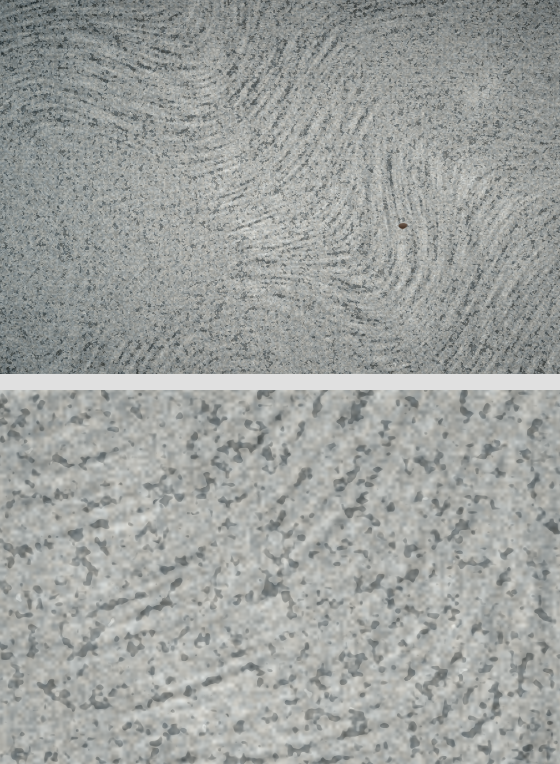
Top: the whole. Bottom: its middle third, enlarged.
Reproduce this texture procedurally as a Shadertoy shader.

```glsl
#define BASE_TONE 0.687
#define VIGNETTE 0.40
#define GRAIN_SCALE 300.0
#define GRAIN_DEPTH 0.15
#define STREAK_SCALE 150.0
#define STREAK_STEP 0.0065
#define STREAK_DEPTH 0.42
#define SWIRL 0.95
#define PIT_SCALE 135.0
#define PIT_DEPTH 0.17
#define PIT_LEVEL 0.68

float hash(vec2 p) {
    return fract(sin(dot(p, vec2(127.1, 311.7))) * 43758.5453);
}

float noise(vec2 p) {
    vec2 i = floor(p), f = fract(p);
    f = f * f * (3.0 - 2.0 * f);
    return mix(mix(hash(i), hash(i + vec2(1, 0)), f.x),
               mix(hash(i + vec2(0, 1)), hash(i + vec2(1, 1)), f.x), f.y);
}

// Turned axes hide the noise lattice
vec2 turn(vec2 p) {
    return vec2(0.8 * p.x - 0.6 * p.y, 0.6 * p.x + 0.8 * p.y);
}

// Direction of the trowel: a diagonal sweep bent into swirls
vec2 trowelDirection(vec2 p) {
    vec2 q = p + 0.18 * vec2(noise(p * 2.1 + 3.0), noise(p * 2.1 + 17.0));
    vec2 a = q * vec2(6.0, 5.0) + vec2(1.0, 0.4);
    vec2 slope = vec2(-0.55, 0.8)
               + SWIRL * vec2(cos(a.x) * sin(a.y), sin(a.x) * cos(a.y));
    return normalize(vec2(slope.y, -slope.x) + 1e-4);
}

// Noise averaged along the trowel path, centred on zero
float trowelStreaks(vec2 p) {
    float sum = noise(turn(p) * STREAK_SCALE);
    for (int side = -1; side <= 1; side += 2) {
        vec2 q = p;
        for (int i = 0; i < 5; i++) {
            q += float(side) * STREAK_STEP * trowelDirection(q);
            sum += noise(turn(q) * STREAK_SCALE);
        }
    }
    return sum / 11.0 - 0.5;
}

// Sparse larger holes or stones with broken outlines, one per jittered cell
float specks(vec2 p, float scale, float minRadius, float maxRadius, float density) {
    vec2 bend = vec2(noise(p * 210.0), noise(p * 210.0 + 31.0)) - 0.5;
    vec2 q = p * scale + 0.25 * bend;
    vec2 cell = floor(q);
    float soft = max(0.05, 0.6 * scale / iResolution.y);
    float cover = 0.0;
    for (int y = -1; y <= 1; y++) {
        for (int x = -1; x <= 1; x++) {
            vec2 id = cell + vec2(x, y);
            vec2 centre = id + vec2(hash(id + 5.3), hash(id + 11.9));
            float radius = mix(minRadius, maxRadius, hash(id + 23.7));
            float present = step(hash(id + 41.1), density);
            float d = length(q - centre);
            cover = max(cover, present * (1.0 - smoothstep(radius - soft, radius + soft, d)));
        }
    }
    return cover;
}

void mainImage(out vec4 fragColor, in vec2 fragCoord) {
    vec2 p = fragCoord / iResolution.y;
    vec2 uv = fragCoord / iResolution.xy;
    vec2 t = turn(p);

    // Light fall-off and cloudy pale patches
    vec2 offCentre = (uv - vec2(0.55, 0.45)) * vec2(1.0, 1.1);
    float tone = BASE_TONE - VIGNETTE * dot(offCentre, offCentre);
    float cloud = 0.6 * noise(t * 5.0 + 7.0) + 0.4 * noise(t * 14.0);
    tone += 0.04 * (cloud - 0.5);
    tone += 0.08 * smoothstep(0.66, 0.9, cloud) * noise(t * 50.0);

    // Trowel marks, stronger in some areas
    float worked = mix(0.25, 1.0, smoothstep(0.3, 0.65, noise(p * 2.6 + 13.0)));
    float streak = worked * trowelStreaks(p);
    tone += STREAK_DEPTH * streak;

    // Sandy grain
    tone += GRAIN_DEPTH * (noise(p * GRAIN_SCALE) - 0.5);
    tone += 0.6 * GRAIN_DEPTH * (noise(t * GRAIN_SCALE * 0.55 + 19.0) - 0.5);

    // Ragged pits of many sizes, gathered in the dark streaks
    float rough = 0.62 * noise(t * PIT_SCALE + 53.0) + 0.38 * noise(p * PIT_SCALE * 2.1 + 71.0);
    rough += 0.10 * (noise(t * 11.0 + 2.0) - 0.5) - 0.9 * streak;
    float hole = smoothstep(PIT_LEVEL - 0.06, PIT_LEVEL + 0.10, rough);
    float deepHole = specks(p + 3.7, PIT_SCALE * 0.3, 0.06, 0.20, 0.2);
    tone -= PIT_DEPTH * max(hole, 1.15 * deepHole);
    tone += 0.12 * specks(p + 8.1, PIT_SCALE * 0.33, 0.05, 0.14, 0.06);

    // Cool shadows, warmer highlights, faint mineral tint
    vec3 tint = mix(vec3(-0.014, 0.006, 0.005), vec3(0.0, 0.006, -0.010),
                    smoothstep(0.4, 0.75, tone));
    vec3 color = vec3(tone) + tint;
    color += vec3(0.025, 0.0, -0.025) * (noise(t * 170.0 + 9.0) - 0.5);
    color += vec3(-0.012, 0.0, 0.005) * (1.0 - smoothstep(0.0, 0.4, uv.x));

    // One brown pebble
    vec2 pebble = (p - vec2(1.077, 0.396)) / vec2(0.012, 0.008);
    pebble += 0.5 * (vec2(noise(p * 120.0), noise(p * 120.0 + 5.0)) - 0.5);
    float edge = 90.0 / iResolution.y;
    float inside = 1.0 - smoothstep(1.0 - edge, 1.0 + edge, length(pebble));
    vec3 brown = vec3(0.34, 0.27, 0.22) + 0.1 * pebble.y;
    color = mix(color, brown, inside);

    fragColor = vec4(clamp(color, 0.0, 1.0), 1.0);
}
```
